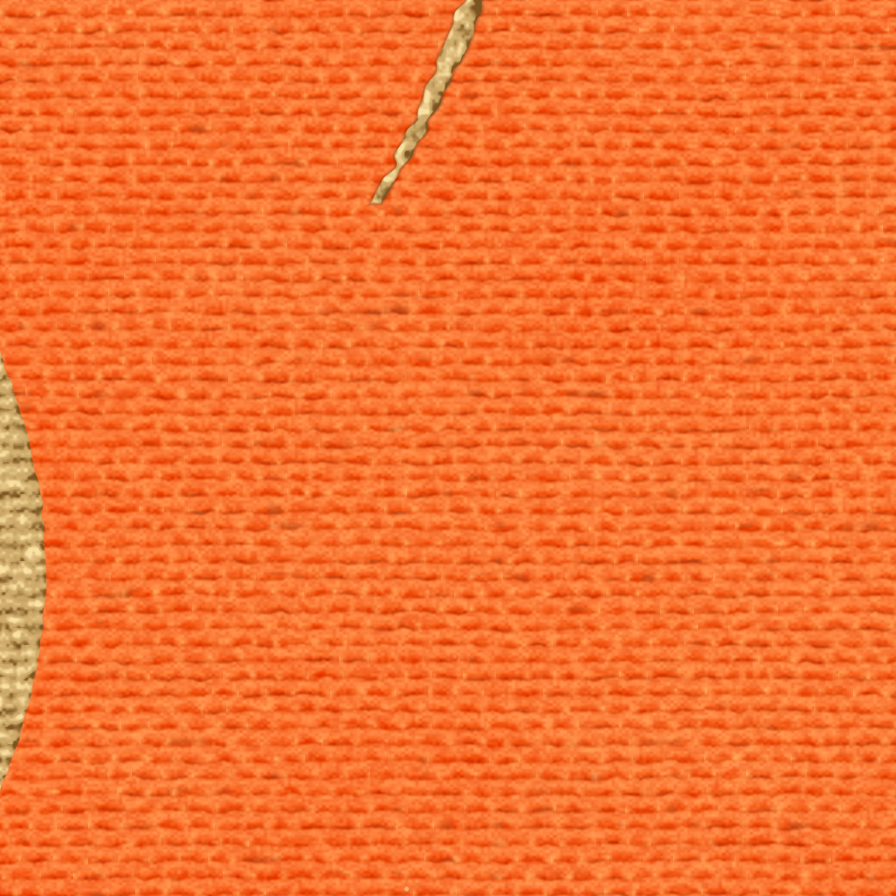
This texture is drawn by a WebGL 2 fragment shader. Its source:

```glsl
#version 300 es
precision highp float;
// Orange woven cloth with a gold disc edge at the left and a thin gold stroke at the top.
// Straight thread rows carry thin, nearly continuous creases and jittered red hollows;
// gold shapes are signed distances roughened by noise, with ridges along the same rows.

uniform vec2 u_resolution;
out vec4 fragColor;

float hash(vec2 p) {
    return fract(sin(dot(p, vec2(127.1, 311.7))) * 43758.5453);
}

float noise(vec2 p) {
    vec2 i = floor(p), f = fract(p);
    f = f * f * (3.0 - 2.0 * f);
    return mix(mix(hash(i), hash(i + vec2(1, 0)), f.x),
               mix(hash(i + vec2(0, 1)), hash(i + vec2(1, 1)), f.x), f.y);
}

// Row coordinate: integers lie on the dark gaps between threads
float rowCoord(vec2 p) {
    float sway = 0.14 * (noise(p * vec2(5.0, 9.0)) - 0.5);
    float fray = 0.24 * (noise(p * vec2(80.0, 54.0)) - 0.5);
    return (1.0 - p.y) * 54.0 + 0.2 + sway + fray;
}

vec3 orangeCloth(vec2 p) {
    float v = rowCoord(p);
    float row = floor(v + 0.5);
    float dy = v - row;

    // Staggered dashes with a random shift and length in every cell
    float u = p.x * 29.0 + 0.5 * mod(row, 2.0) + 0.4 * hash(vec2(row, 3.0))
            + 0.7 * (noise(vec2(p.x * 19.0, row * 5.3)) - 0.5);
    vec2 cell = vec2(floor(u), row);
    float dx = abs(fract(u) - 0.5);
    float reach = 0.24 + 0.24 * hash(cell);
    float dash = 1.0 - smoothstep(reach - 0.22, reach + 0.1, dx);
    float weight = 0.55 + 0.45 * hash(cell + 41.0);

    float grain = noise(p * vec2(260.0, 300.0)) - 0.5;
    float fibre = noise(p * vec2(90.0, 190.0)) - 0.5;
    float patchy = noise(p * 6.0 + 4.0) - 0.5;

    // Light threads, red hollows tapering above each gap, and a fine long crease
    float rise = dy < 0.02 ? 0.2 + 0.12 * dash : 0.17;
    float hollow = exp(-pow((dy - 0.02) / rise, 2.0)) * (0.42 + 0.58 * dash * weight);
    float broken = 0.45 + 0.55 * noise(vec2(p.x * 60.0, row * 7.7));
    float crease = exp(-pow((dy - 0.07) / 0.11, 2.0)) * (0.35 + 0.65 * dash) * broken;
    vec3 col = mix(vec3(0.99, 0.495, 0.235), vec3(0.955, 0.29, 0.025), hollow);
    float soil = smoothstep(0.5, 0.95, hash(cell + 17.0) + 0.3 * patchy);
    col = mix(col, vec3(0.72, 0.23, 0.05), crease * (0.35 + 0.45 * soil));

    // Small pale knots where the upright threads surface between dashes
    float knot = exp(-pow((dx - 0.5) / 0.13, 2.0) - pow((dy + 0.08) / 0.23, 2.0));
    col = mix(col, vec3(1.0, 0.62, 0.33), knot * (0.1 + 0.75 * hash(cell + 5.0)));
    col += vec3(0.05, 0.13, 0.11) * grain + vec3(0.03, 0.1, 0.08) * fibre;
    col += vec3(0.0, 0.03, 0.025) * patchy;

    // Sparse dull stains and tiny bright flecks
    float stain = smoothstep(0.82, 0.96, noise(p * vec2(36.0, 75.0) + 9.0));
    col = mix(col, vec3(0.60, 0.30, 0.15), stain * 0.45 * hollow);
    vec2 q = p * 65.0;
    float fleck = step(0.997, hash(floor(q) + 31.0))
                * (1.0 - smoothstep(0.08, 0.25, length(fract(q) - 0.5)));
    return mix(col, vec3(1.0, 0.78, 0.55), fleck * 0.8);
}

// Gold tone from shadow through base to highlight
vec3 goldTone(float k) {
    vec3 col = mix(vec3(0.48, 0.33, 0.13), vec3(0.81, 0.67, 0.42), smoothstep(0.0, 0.5, k));
    return mix(col, vec3(0.98, 0.88, 0.64), smoothstep(0.5, 0.95, k));
}

// Bulging edge of the disc entering from the left
float discDistance(vec2 p) {
    float dy = p.y - 0.362;
    float rough = 0.004 * (noise(p * vec2(60.0, 80.0)) - 0.5);
    return p.x - 0.051 + 0.87 * dy * dy + rough;
}

// Slightly curved, tapering stroke; x is the signed offset across, y the distance
vec2 strokeDistance(vec2 p) {
    float t = (p.y - 0.773) / 0.227;
    float side = (p.x - (0.42 + 0.135 * t - 0.026 * t * t)) * 0.9;
    side += 0.004 * (noise(vec2(p.y * 60.0, 2.0)) - 0.5);
    float halfWidth = 0.004 + 0.006 * smoothstep(0.0, 0.6, t)
                    + 0.006 * (noise(vec2(p.y * 75.0, 7.0)) - 0.5);
    return vec2(side, max(abs(side) - halfWidth, 0.773 - p.y));
}

void main() {
    vec2 p = gl_FragCoord.xy / u_resolution;
    float aa = 1.0 / min(u_resolution.x, u_resolution.y);
    vec3 col = orangeCloth(p);
    float grain = noise(p * 240.0) - 0.5;

    // Gold disc: horizontal ridges broken by small beads
    float disc = discDistance(p);
    float v = rowCoord(p);
    float ridge = 0.5 - 0.5 * cos(6.2832 * v);
    float bead = noise(vec2(p.x * 110.0 + 0.5 * floor(v), v * 1.2));
    float discLight = 0.12 + 0.42 * ridge + 0.4 * bead + 0.4 * grain;
    discLight -= 0.2 * smoothstep(-0.006, 0.0, disc);
    col = mix(col, goldTone(discLight), 1.0 - smoothstep(-aa, aa, disc));

    // Gold stroke: soft shadow, then lumpy metal lit from the upper left
    vec2 stroke = strokeDistance(p);
    col *= 1.0 - 0.2 * (1.0 - smoothstep(0.0, 0.004, stroke.y));
    float lump = noise(p * vec2(130.0, 105.0) + 11.0);
    float strokeLight = 0.1 + 0.85 * lump - 24.0 * stroke.x + 0.45 * grain;
    strokeLight -= 0.25 * smoothstep(-0.003, 0.0, stroke.y);
    col = mix(col, goldTone(strokeLight), 1.0 - smoothstep(-aa, aa, stroke.y));

    fragColor = vec4(clamp(col, 0.0, 1.0), 1.0);
}
```
